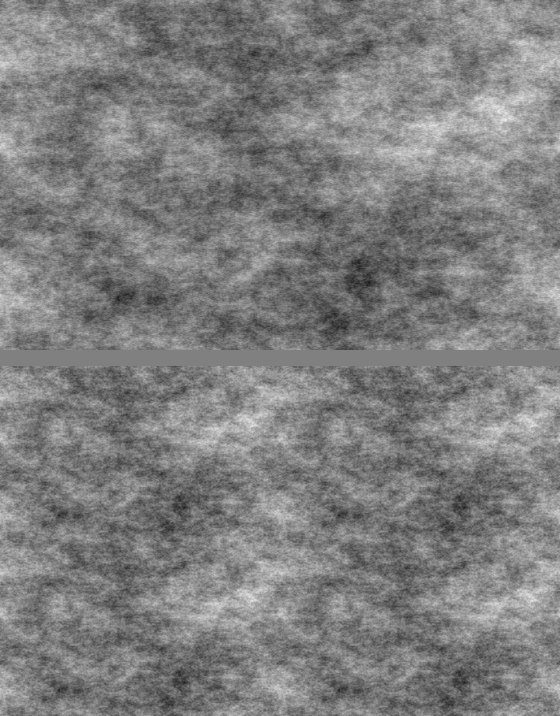
Top, the tile; bottom, the same tile 2 across and 2 down.
Reproduce this texture procedurally as a WebGL 1 fragment shader.

```glsl
precision highp float;
uniform vec2 u_resolution;

#define BASE_CELLS 2.0    // cells per side in the coarsest octave
#define OCTAVES 8
#define GAIN 0.9          // strength of each octave relative to the coarser one
#define MEAN_GREY 0.498
#define CONTRAST 0.1      // standard deviation of the grey level
#define SEED 7.0

const float NOISE_DEVIATION = 0.215;  // of one octave of gradient noise

vec2 hash(vec3 p) {
  p = fract(p * vec3(0.1031, 0.1030, 0.0973));
  p += dot(p, p.yzx + 33.33);
  return fract((p.xx + p.yz) * p.zy);
}

// Slope contribution of one lattice corner; the lattice wraps after `cells`
float corner(vec2 cell, vec2 offset, float cells, float layer) {
  vec2 gradient = normalize(hash(vec3(mod(cell, cells), layer)) - 0.5);
  return dot(gradient, offset);
}

float tiledNoise(vec2 p, float cells, float layer) {
  vec2 cell = floor(p);
  vec2 f = p - cell;
  vec2 blend = f * f * f * (f * (f * 6.0 - 15.0) + 10.0);
  vec2 right = vec2(1.0, 0.0);
  vec2 up = vec2(0.0, 1.0);
  float low = mix(corner(cell, f, cells, layer),
                  corner(cell + right, f - right, cells, layer), blend.x);
  float high = mix(corner(cell + up, f - up, cells, layer),
                   corner(cell + 1.0, f - 1.0, cells, layer), blend.x);
  return mix(low, high, blend.y);
}

// Sum of octaves, scaled to unit deviation
float cloudGrain(vec2 uv) {
  float sum = 0.0;
  float power = 0.0;
  float amplitude = 1.0;
  float cells = BASE_CELLS;
  for (int i = 0; i < OCTAVES; i++) {
    float layer = SEED + 11.0 * float(i);
    vec2 shift = hash(vec3(3.0, 5.0, layer));  // keeps the lattices from lining up
    sum += amplitude * tiledNoise(uv * cells + shift, cells, layer);
    power += amplitude * amplitude;
    amplitude *= GAIN;
    cells *= 2.0;
  }
  return sum / (sqrt(power) * NOISE_DEVIATION);
}

void main() {
  // Square tile stretched over the canvas, so the grain lies along its width
  vec2 uv = gl_FragCoord.xy / u_resolution;
  float grey = MEAN_GREY + CONTRAST * cloudGrain(uv);
  gl_FragColor = vec4(vec3(clamp(grey, 0.0, 1.0)), 1.0);
}
```
